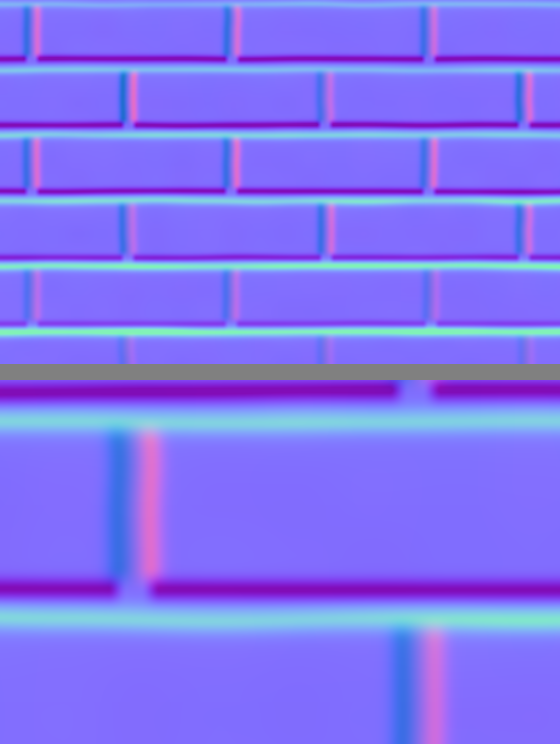
Top: the whole. Bottom: its middle third, enlarged.
A Shadertoy shader for this texture map:

```glsl
// Tangent-space normal map of a running-bond brick wall.
// Each joint adds soft bevel tilts to a flat normal, whose z is then rebuilt;
// hashes and value noise vary bevel strength and bend the edges.

// Layout, in units of the canvas height
const float ROW_PITCH    = 0.181;
const float FIRST_ROW    = 0.100;   // height of the lowest bed joint
const float BRICK_PITCH  = 0.546;
const float EVEN_START   = 0.351;   // first upright joint in even rows
const float ODD_START    = 0.089;   // first upright joint in odd rows
const float SIDE_OFFSET  = 0.0150;  // joint centre to brick side bevel
const float SIDE_WIDTH   = 0.0085;
const float BASE_WIDTH   = 0.0075;  // bevel under each brick
const float EDGE_WOBBLE  = 0.0065;
const float JOINT_JITTER = 0.008;

// Surface
const vec2  FLAT_TILT     = vec2(0.015, -0.145);
const float SURFACE_NOISE = 0.035;
const float HALO_TILT     = 0.16;
const float HALO_LENGTH   = 0.020;
const float MAX_TILT      = 0.90;
const float MORTAR_SHADE  = 0.07;

float hash(vec2 p) {
    vec3 q = fract(vec3(p.xyx) * 0.1031);
    q += dot(q, q.yzx + 33.33);
    return fract((q.x + q.y) * q.z);
}

float noise(vec2 p) {
    vec2 cell = floor(p), f = fract(p);
    f = f * f * (3.0 - 2.0 * f);
    return mix(mix(hash(cell), hash(cell + vec2(1, 0)), f.x),
               mix(hash(cell + vec2(0, 1)), hash(cell + vec2(1, 1)), f.x), f.y);
}

float bump(float d, float width) {
    d /= width;
    return exp(-0.5 * d * d);
}

// Signed distance to the nearest upright joint (x) and its index (y)
vec2 uprightJoint(float x, float row) {
    float start = mod(row, 2.0) < 0.5 ? EVEN_START : ODD_START;
    float index = floor((x - start) / BRICK_PITCH + 0.5);
    float jitter = (hash(vec2(index + 11.0, row + 5.0)) - 0.5) * JOINT_JITTER;
    return vec2(x - start - index * BRICK_PITCH - jitter, index);
}

// Vertical tilt: lit brick tops below a bed joint, dark brick bases above it
float bedTilt(float x, float dy, float bed) {
    float level = clamp(bed / 5.0, 0.0, 1.0);
    float halfGap = mix(0.0095, 0.0155, level);

    float topWobble  = (noise(vec2(x * 7.0, bed * 9.0 + 2.5)) - 0.5) * EDGE_WOBBLE;
    float baseWobble = (noise(vec2(x * 6.0, bed * 9.0 + 6.5)) - 0.5) * EDGE_WOBBLE * 0.6;
    float toTop  = dy + halfGap + topWobble;
    float toBase = dy - halfGap + baseWobble;

    float topStrength = mix(1.04, 0.40, level)
                      * (0.85 + 0.3 * noise(vec2(x * 5.0, bed * 4.0 + 17.0)));
    float top = topStrength * bump(toTop, mix(0.0105, 0.0080, level));
    float halo = HALO_TILT * exp(min(toTop, 0.0) / HALO_LENGTH)
               * (1.0 - smoothstep(-0.006, 0.006, toTop));

    // Base bevels stop at the upright joints of the row above
    float span = smoothstep(0.006, 0.024, abs(uprightJoint(x, bed + 1.0).x));
    float baseStrength = min(0.52 + 0.13 * bed, 0.80);
    float base = baseStrength * span * bump(toBase, BASE_WIDTH);
    return top + halo - base;
}

// Horizontal tilt: left brick falls away to the right, right brick to the left
float sideTilt(vec2 joint, float y, float row) {
    vec2 id = vec2(joint.y + 3.0, row + 7.0);
    float rise = mix(0.35, 1.0, smoothstep(-0.5, 3.5, row));
    float leftStrength  = rise * mix(0.38, 0.78, hash(id + 20.0));
    float rightStrength = rise * mix(0.42, 0.78, hash(id + 50.0));
    float wobble = (noise(vec2(y * 22.0, joint.y * 5.0 + row)) - 0.5) * EDGE_WOBBLE * 0.5;
    float d = joint.x + wobble;
    return rightStrength * bump(d - SIDE_OFFSET, SIDE_WIDTH)
         - leftStrength  * bump(d + SIDE_OFFSET, SIDE_WIDTH);
}

void mainImage(out vec4 fragColor, in vec2 fragCoord) {
    vec2 p = fragCoord / iResolution.y;

    // Nearest bed joint, and the row of bricks holding this point
    float course = (p.y - FIRST_ROW) / ROW_PITCH;
    float bed = floor(course + 0.5);
    float row = floor(course) + 1.0;
    float dy = (course - bed) * ROW_PITCH;
    vec2 joint = uprightJoint(p.x, row);
    float inRow = smoothstep(0.008, 0.034, abs(dy));

    // Gentle unevenness of the brick faces
    vec2 tilt = FLAT_TILT;
    tilt += SURFACE_NOISE * (vec2(noise(p * 14.0), noise(p * 14.0 + 40.0)) - 0.5);

    tilt.x += inRow * sideTilt(joint, p.y, row);
    tilt.y += bedTilt(p.x, dy, bed);
    tilt *= min(1.0, MAX_TILT / max(length(tilt), 0.001));

    // Rebuild z, encode, and dull the recessed upright mortar
    vec3 normal = vec3(tilt, sqrt(1.0 - dot(tilt, tilt)));
    vec3 color = 0.5 + 0.5 * normal;
    color.b -= MORTAR_SHADE * inRow * bump(joint.x, 0.009);
    fragColor = vec4(color, 1.0);
}
```
